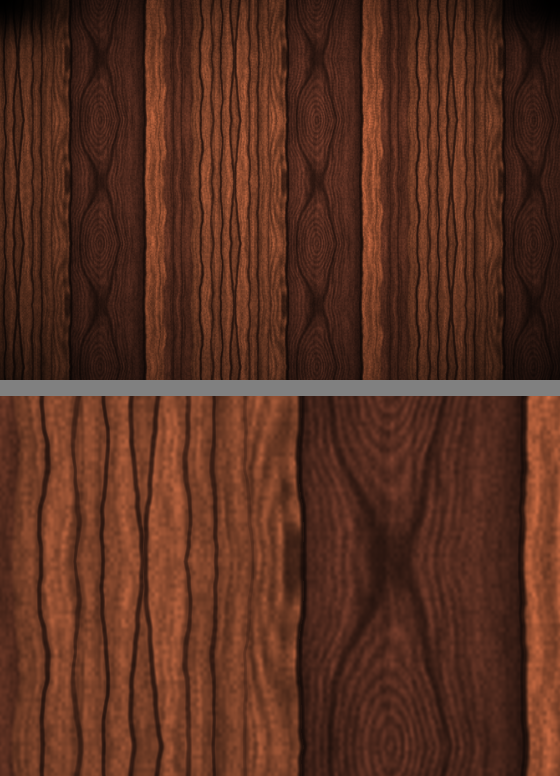
Top: the whole. Bottom: its middle third, enlarged.
Give the GLSL for this texture, as a Shadertoy shader.

```glsl
#define TILE_WIDTH 0.387
#define TILE_LEFT 0.126
#define ROW_HEIGHT 0.325
#define EYE_HEIGHT 0.684
#define EDGE_WOBBLE 0.011
#define GRAIN_WARP 0.016
#define GRAIN_CONTRAST 0.62
#define PORE_CONTRAST 0.42
#define EXPOSURE 1.12

const vec3 WALNUT = vec3(0.285, 0.148, 0.106);
const vec3 COPPER = vec3(0.550, 0.290, 0.180);
const vec3 RUSSET = vec3(0.325, 0.168, 0.115);
const vec3 AMBER  = vec3(0.465, 0.250, 0.158);
const vec3 INK    = vec3(0.100, 0.050, 0.038);

float hash(vec2 p) {
    return fract(sin(dot(p, vec2(127.1, 311.7))) * 43758.5453);
}

float noise(vec2 p) {
    vec2 i = floor(p), f = fract(p);
    f = f * f * (3.0 - 2.0 * f);
    return mix(mix(hash(i), hash(i + vec2(1, 0)), f.x),
               mix(hash(i + vec2(0, 1)), hash(i + vec2(1, 1)), f.x), f.y);
}

// Closed rings below 1, a pinched crossing at 1, flowing lines above
float eyeField(float x, float halfWidth, float row) {
    float q = x / halfWidth;
    return sqrt(q * q + 0.5 - 0.5 * cos(3.14159265 * row));
}

float line(float dist, float halfWidth, float pixel) {
    return 1.0 - smoothstep(halfWidth * 0.2, halfWidth + pixel, abs(dist));
}

// Dim sides, top and bottom, with black upper corners
float lighting(vec2 uv) {
    float side = abs(uv.x * 2.0 - 1.0);
    float rise = (uv.y - 0.62) / (uv.y > 0.62 ? 0.38 : 0.62);
    float glow = 1.0 - 0.38 * side * side - 0.38 * rise * rise;
    vec2 corner = vec2(1.0 - side, 2.5 * (1.0 - uv.y));
    return max(glow, 0.0) * smoothstep(0.0, 0.38, length(corner));
}

void mainImage(out vec4 fragColor, in vec2 fragCoord) {
    vec2 uv = fragCoord / iResolution.xy;
    float pixel = 1.0 / (iResolution.x * TILE_WIDTH);

    // Mirrored rows: 0 at an eye, 1 at a pinch
    float row = 2.0 * abs(fract((uv.y - EYE_HEIGHT) / ROW_HEIGHT + 0.5) - 0.5);
    float tile = (uv.x - TILE_LEFT) / TILE_WIDTH;
    float across = abs(fract(tile) - 0.5);
    float wobble = noise(vec2(across * 9.0, row * 4.0)) - 0.5
                 + 0.3 * (noise(vec2(across * 20.0, row * 14.0)) - 0.5);
    float x = fract(tile + EDGE_WOBBLE * wobble);
    float warped = x + GRAIN_WARP * (noise(vec2(x * 14.0, row * 3.0 + 7.0)) - 0.5);

    // Boards from left to right
    float bulge = 0.025 * (noise(vec2(3.0, row * 4.0)) - 0.5);
    vec3 color = mix(WALNUT, COPPER, smoothstep(-pixel, pixel, x - 0.341));
    color = mix(color, RUSSET, smoothstep(-0.006, 0.006, x - 0.437 - bulge));
    color = mix(color, AMBER, smoothstep(-0.004, 0.004, warped - 0.557));
    float walnut = 1.0 - step(0.341, x);
    float amber = step(0.557, x);

    // Straight growth bands, strongest on the outer boards
    float bands = 0.3 * noise(vec2(warped * 26.0, row * 1.2 + 9.0))
                + 0.4 * noise(vec2(warped * 75.0, row * 1.5))
                + 0.3 * noise(vec2(warped * 150.0, row * 2.5 + 4.0));
    color *= 1.0 + GRAIN_CONTRAST * (1.0 - 0.35 * walnut) * (bands - 0.5) * 1.5;

    // Rings of the dark board
    float eye = eyeField(warped - 0.130 - 0.008 * row, 0.088, row);
    float rings = sin(eye * 46.0 + 5.0 * noise(vec2(x * 22.0, row * 5.0)));
    float nearEye = walnut * (1.0 - smoothstep(1.1, 2.1, eye));
    color *= 1.0 + 0.13 * nearEye * rings;
    color *= 1.0 - 0.34 * nearEye * line(eye - 1.0, 0.09, 0.03);
    color *= 1.0 + 0.16 * nearEye * (1.0 - smoothstep(0.1, 0.9, eye));

    // Half arches beside the right edge
    float arch = eyeField(warped - 0.980, 0.046, 1.0 - row);
    float nearArch = smoothstep(0.918, 0.930, x);
    color *= 1.0 + 0.16 * nearArch * sin(arch * 19.0);
    color = mix(color, INK, 0.6 * nearArch * (1.0 - smoothstep(0.12, 0.42, arch)));

    // Dark veins
    const float veins[8] = float[8](0.476, 0.508, 0.602, 0.654, 0.699, 0.820, 0.866, 0.914);
    float ink = 0.0;
    for (int i = 0; i < 8; i++) {
        float id = float(i);
        float drift = 0.014 * (noise(vec2(id * 5.3, row * 2.5)) - 0.5);
        float halfWidth = 0.003 + 0.004 * noise(vec2(id * 3.7 + 9.0, row * 4.0));
        float strength = 0.40 + 0.42 * hash(vec2(id, 2.0));
        ink = max(ink, strength * line(x - veins[i] - drift, halfWidth, pixel));
        ink = max(ink, 0.22 * line(x - veins[i] - drift, 0.012, pixel));
    }

    // Spindle: two thin veins that meet at each pinch
    float sway = 0.006 * (noise(vec2(21.0, row * 4.0)) - 0.5);
    float spread = 0.002 + 0.017 * pow(0.5 + 0.5 * cos(3.14159265 * row), 0.8);
    spread += 0.006 * (noise(vec2(33.0, row * 6.0)) - 0.5) * (1.0 - row);
    float spindle = abs(x - 0.758 + sway) - spread;
    ink = max(ink, 0.75 * amber * line(spindle, 0.0045, pixel));
    color = mix(color, INK, ink);

    // Seams and the shadows beside them
    float seam = max(line(x - 0.341, 0.008, pixel),
                     line(min(x, 1.0 - x), 0.007, pixel));
    float shadow = walnut * (0.5 * smoothstep(0.295, 0.341, x) + 0.3 * exp(-x * 40.0));
    color = mix(color, INK * 0.7, max(0.85 * seam, shadow));

    // Fibres and pores
    float fibre = noise(uv * vec2(330.0, 70.0));
    float pores = noise(uv * vec2(450.0, 260.0) + 31.0);
    color *= 1.0 + PORE_CONTRAST * (0.4 * fibre + 0.6 * pores - 0.5);

    fragColor = vec4(color * lighting(uv) * EXPOSURE, 1.0);
}
```
